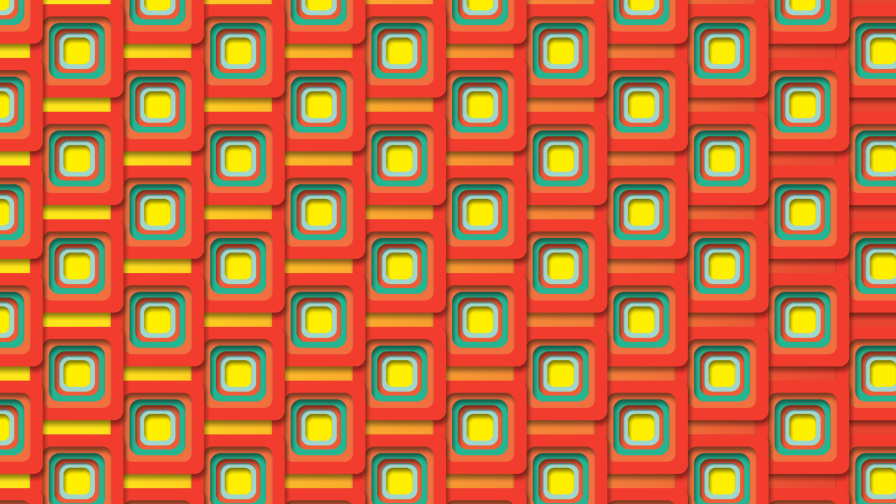
Write a Shadertoy shader that draws this pattern.

```glsl
// Staggered columns of layered rounded square tiles over a yellow to red backdrop.

const vec2 PITCH = vec2(0.16, 0.2134);

float roundedBox(vec2 p, float halfSize, float radius) {
    vec2 d = abs(p) - halfSize + radius;
    return length(max(d, 0.0)) + min(max(d.x, d.y), 0.0) - radius;
}

float coverage(float dist) {
    float aa = 0.75 / iResolution.y;
    return 1.0 - smoothstep(-aa, aa, dist);
}

// Nearest vertical repeat around zero
vec2 wrapRow(vec2 p) {
    return vec2(p.x, p.y - PITCH.y * round(p.y / PITCH.y));
}

// Sunken layer, shaded along its upper left rim
vec3 recess(vec3 under, vec2 p, float halfSize, float radius, vec3 tint, float depth) {
    float rim = roundedBox(p - depth * vec2(0.4, -1.0), halfSize, radius);
    float shade = smoothstep(-depth, depth, rim);
    return mix(under, tint * (1.0 - 0.48 * shade), coverage(roundedBox(p, halfSize, radius)));
}

vec3 tileFace(vec2 p) {
    vec3 color = vec3(0.945, 0.235, 0.18);
    color = recess(color, p, 0.0685, 0.018, vec3(0.95, 0.435, 0.25), 0.009);
    color = recess(color, p, 0.0555, 0.021, vec3(0.15, 0.71, 0.57), 0.008);
    color = recess(color, p, 0.0440, 0.020, vec3(0.94, 0.36, 0.22), 0.008);
    color = recess(color, p, 0.0360, 0.019, vec3(0.63, 0.84, 0.80), 0.003);
    return recess(color, p, 0.0265, 0.014, vec3(1.0, 0.94, 0.0), 0.007);
}

vec3 backdrop(float x) {
    vec3 color = mix(vec3(1.0, 0.90, 0.10), vec3(0.98, 0.68, 0.17), smoothstep(0.1, 0.75, x));
    color = mix(color, vec3(0.95, 0.49, 0.23), smoothstep(0.6, 1.25, x));
    return mix(color, vec3(0.91, 0.27, 0.19), smoothstep(1.15, 1.72, x));
}

void mainImage(out vec4 fragColor, in vec2 fragCoord) {
    vec2 uv = fragCoord / iResolution.y;
    vec2 p = uv - vec2(0.3125, 0.579);
    vec3 color = backdrop(uv.x * 16.0 / 9.0 * iResolution.y / iResolution.x);

    // Paint from right to left so each column overlaps the next
    float nearest = round(p.x / PITCH.x);
    for (int i = 1; i >= -1; i--) {
        float column = nearest + float(i);
        vec2 q = p - vec2(column * PITCH.x, mod(column, 2.0) * 0.5 * PITCH.y);

        // Soft shadow cast down and to the right
        float shadow = roundedBox(wrapRow(q - vec2(0.003, -0.008)), 0.0926, 0.019);
        color *= 1.0 - 0.45 * (1.0 - smoothstep(-0.009, 0.010, shadow));

        vec2 tile = wrapRow(q);
        color = mix(color, tileFace(tile), coverage(roundedBox(tile, 0.0926, 0.019)));
    }
    fragColor = vec4(color, 1.0);
}
```
